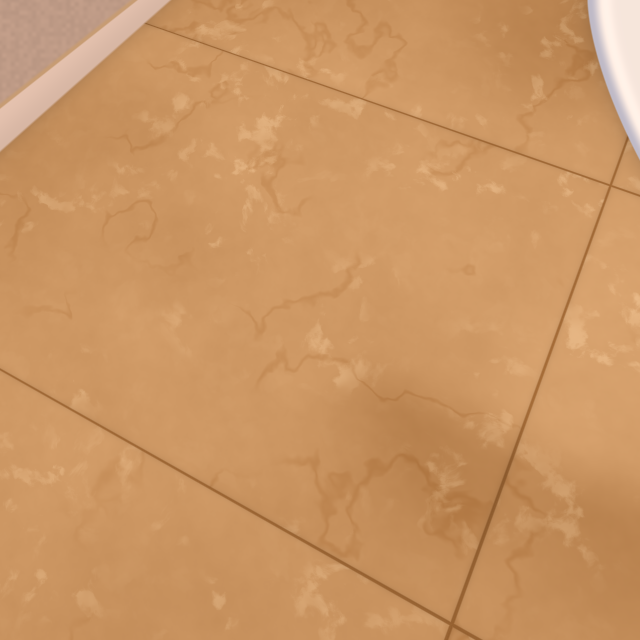
A WebGL 1 fragment shader for this texture:

```glsl
precision highp float;
uniform vec2 u_resolution;

#define TILE_SIZE vec2(1.30, 0.898)
#define GROUT_HALF_WIDTH 0.0024
#define VEIN_STRENGTH 0.045
#define FLECK_STRENGTH 0.075
#define STONE_LIGHT vec3(0.845, 0.635, 0.430)
#define STONE_DARK vec3(0.680, 0.465, 0.265)
#define GROUT_COLOR vec3(0.570, 0.360, 0.170)
#define WALL_COLOR vec3(0.745, 0.605, 0.525)
#define SKIRTING_COLOR vec3(0.880, 0.745, 0.670)
#define RIM_COLOR vec3(0.750, 0.730, 0.780)
#define ENAMEL_COLOR vec3(0.965, 0.900, 0.860)

float hash(vec2 p) {
  return fract(sin(dot(p, vec2(127.1, 311.7))) * 43758.5);
}

float noise(vec2 p) {
  vec2 i = floor(p), f = fract(p);
  f = f * f * (3.0 - 2.0 * f);
  return mix(mix(hash(i), hash(i + vec2(1.0, 0.0)), f.x),
             mix(hash(i + vec2(0.0, 1.0)), hash(i + vec2(1.0, 1.0)), f.x), f.y);
}

float fbm(vec2 p) {
  float sum = 0.0, amp = 0.5;
  for (int i = 0; i < 5; i++) {
    sum += amp * noise(p);
    p = mat2(1.6, 1.2, -1.2, 1.6) * p + 7.3;
    amp *= 0.5;
  }
  return sum / 0.96875;
}

float blob(vec2 p, vec2 center, vec2 radius) {
  vec2 d = (p - center) / radius;
  return exp(-dot(d, d));
}

// Room light falling on the floor: 0 in shade, 1 fully lit
float floorLight(vec2 p) {
  float edge = 0.43 - 0.5 * max(p.x - 0.60, 0.0);
  float depth = edge - p.y;
  float shadow = smoothstep(-0.05, 0.08, depth) * smoothstep(0.44, 0.66, p.x);
  float light = 0.86 - shadow * mix(0.58, 0.28, smoothstep(0.08, 0.35, depth));
  light -= 0.30 * (1.0 - smoothstep(0.0, 0.45, p.y)) * (1.0 - shadow);
  light -= 0.26 * blob(p, vec2(0.05, 0.75), vec2(0.25, 0.28));
  light -= 0.52 * blob(p, vec2(0.86, 0.95), vec2(0.16, 0.13));
  light -= 0.20 * blob(p, vec2(0.50, 1.05), vec2(0.45, 0.12));
  return light + 0.18 * blob(p, vec2(0.93, 0.37), vec2(0.14, 0.13));
}

// Marble with soft clouds, fine brown veins and pale flecks
vec3 marble(vec2 q, float light) {
  float cloud = fbm(q * 5.0);
  float grain = fbm(q * 42.0);
  vec3 color = mix(STONE_DARK, STONE_LIGHT, light + 0.30 * (cloud - 0.5) + 0.12 * (grain - 0.5));

  vec2 warped = q + 0.07 * vec2(fbm(q * 9.0 + 3.1), fbm(q * 9.0 + 8.7));
  float vein = 1.0 - smoothstep(0.0, 0.028, abs(fbm(warped * 4.5 + 20.0) - 0.5));
  vein *= smoothstep(0.42, 0.68, noise(q * 6.0 + 31.0));
  color -= VEIN_STRENGTH * vein * vec3(0.8, 1.0, 1.1);

  float cluster = smoothstep(0.45, 0.75, fbm(q * 7.0 + 50.0));
  float fleck = smoothstep(0.55, 0.75, fbm(warped * 30.0 + 11.0));
  return color + FLECK_STRENGTH * fleck * (0.12 + cluster) * vec3(0.75, 1.0, 1.1);
}

void main() {
  vec2 p = gl_FragCoord.xy / u_resolution;
  float px = 1.0 / min(u_resolution.x, u_resolution.y);

  // Perspective projection of the floor
  float nearness = 1.0 + 0.137 * p.x - 0.297 * p.y;
  vec2 ground = vec2(p.x - 0.697 - 0.362 * p.y, p.y - 0.423 + 0.565 * p.x) / nearness;
  vec2 grid = ground / TILE_SIZE;
  vec2 tile = floor(grid);

  // Each tile gets its own cut of stone and a slight tone shift
  vec2 stonePos = ground + 3.7 * vec2(hash(tile), hash(tile + 17.0));
  float light = floorLight(p) + 0.06 * (hash(tile + 5.0) - 0.5);
  vec3 color = marble(stonePos, light);

  // Grout, thinner with distance
  vec2 gap = abs(fract(grid + 0.5) - 0.5) * TILE_SIZE * nearness;
  float halfWidth = GROUT_HALF_WIDTH * nearness * nearness * nearness;
  float jointDist = min(gap.x, gap.y) - halfWidth;
  float joint = 1.0 - smoothstep(-px, px, jointDist);
  color *= 1.0 - 0.06 * exp(-max(jointDist, 0.0) / 0.004);
  color = mix(color, GROUT_COLOR * (0.85 + 0.25 * light), 0.85 * joint);

  // Skirting board and wall
  float skirting = (p.y - 0.763 - 0.888 * p.x) / 1.337;
  float wall = (p.y - 0.830 - 0.790 * p.x) / 1.274;
  color *= 1.0 - 0.10 * exp(-abs(skirting) / 0.012);
  vec3 board = SKIRTING_COLOR * (0.96 + 0.06 * smoothstep(0.0, 0.05, skirting));
  color = mix(color, board, smoothstep(-1.5 * px, 1.5 * px, skirting));
  vec3 plaster = WALL_COLOR * (0.97 + 0.06 * noise(p * 150.0));
  plaster = mix(vec3(0.78, 0.61, 0.45), plaster, smoothstep(0.003, 0.009, wall));
  color = mix(color, plaster, smoothstep(-px, px, wall));

  // Curved enamel basin with a cool rim
  float basin = p.x - 0.918 - 0.75 * pow(max(1.0 - p.y, 0.0), 1.6);
  basin *= 0.92;
  color *= 1.0 - 0.12 * exp(-abs(basin) / 0.015);
  vec3 enamel = mix(RIM_COLOR, ENAMEL_COLOR, smoothstep(0.004, 0.022, basin));
  enamel += 0.05 * blob(vec2(basin, 0.0), vec2(0.026, 0.0), vec2(0.01, 1.0));
  color = mix(color, enamel, smoothstep(-px, px, basin));

  gl_FragColor = vec4(clamp(color, 0.0, 1.0), 1.0);
}
```
